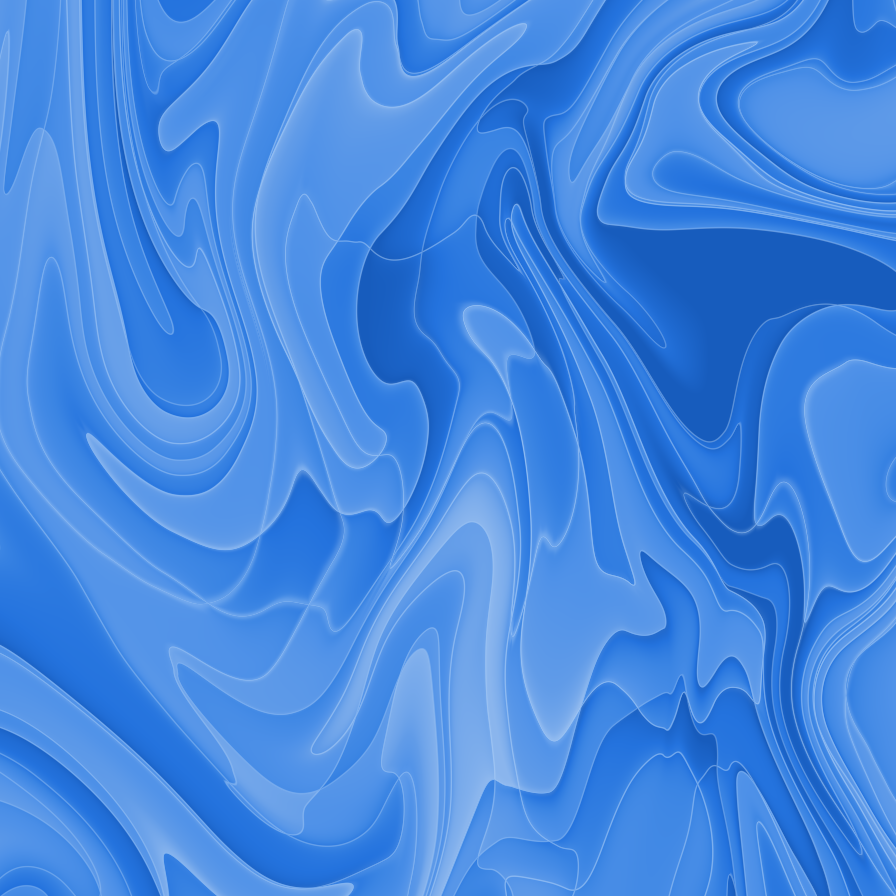
Reproduce this background procedurally as a WebGL 2 fragment shader.

```glsl
#version 300 es
precision highp float;
// Blue liquid marble: folded translucent bands edged with thin pale contour lines.

#define SWIRL 0.235             // strength of each folding step
#define FOLDS 10                // number of folding steps
#define FLOW vec2(1.1, 0.72)    // shape of the currents, longer upwards
#define GRAIN vec2(3.1, 1.5)    // band frequency, longer upwards
#define LEVELS vec2(7.5, 5.0)   // contour levels of the two layers
#define LINE_WIDTH 0.0007       // half width, in canvas heights
#define LINE_STRENGTH 0.72
#define HALO 0.006              // widest blur of a glowing line
#define CONTRAST 1.35
#define TONE_SHIFT -0.12
#define SEED vec2(17.3, 41.7)

uniform vec2 u_resolution;
out vec4 fragColor;

const vec3 DEEP  = vec3(0.09, 0.36, 0.74);
const vec3 ROYAL = vec3(0.14, 0.45, 0.87);
const vec3 BLUE  = vec3(0.23, 0.52, 0.89);
const vec3 AZURE = vec3(0.31, 0.57, 0.91);
const vec3 SKY   = vec3(0.38, 0.61, 0.91);
const vec3 MIST  = vec3(0.54, 0.71, 0.93);
const vec3 PALE  = vec3(0.69, 0.82, 0.97);

// Integer hash of a lattice cell, giving a vector in -1..1
vec2 hash2(vec2 cell) {
    uvec2 h = uvec2(ivec2(cell)) * 1664525u + 1013904223u;
    for (int i = 0; i < 2; i++) {
        h.x += h.y * 1664525u;
        h.y += h.x * 1664525u;
        h ^= h >> 16u;
    }
    return vec2(h & 0xffffu) / 32767.5 - 1.0;
}

// Gradient noise: value in x, derivative in yz
vec3 noiseD(vec2 p) {
    vec2 i = floor(p), f = p - i;
    vec2 u = f * f * f * (f * (f * 6.0 - 15.0) + 10.0);
    vec2 du = 30.0 * f * f * (f * (f - 2.0) + 1.0);
    vec2 ga = hash2(i), gb = hash2(i + vec2(1, 0));
    vec2 gc = hash2(i + vec2(0, 1)), gd = hash2(i + vec2(1, 1));
    float a = dot(ga, f), b = dot(gb, f - vec2(1, 0));
    float c = dot(gc, f - vec2(0, 1)), d = dot(gd, f - vec2(1, 1));
    float k = a - b - c + d;
    float value = a + u.x * (b - a) + u.y * (c - a) + u.x * u.y * k;
    vec2 slope = ga + u.x * (gb - ga) + u.y * (gc - ga) + u.x * u.y * (ga - gb - gc + gd)
               + du * (u.yx * k + vec2(b, c) - a);
    return vec3(value, slope);
}

// Repeated curl steps stretch and fold the plane like a stirred liquid
vec2 fold(vec2 p) {
    for (int i = 0; i < FOLDS; i++) {
        float freq = 1.5 + 0.2 * float(i);
        vec2 slope = FLOW * noiseD(p * FLOW * freq + SEED + 3.7 * float(i)).yz;
        p += SWIRL / freq * vec2(slope.y, -slope.x);
    }
    return p;
}

// Heights of both layers, one unit per contour
vec2 heights(vec2 q) {
    vec2 g = q * GRAIN;
    float detail = 0.2 * noiseD(g * 2.1 + 5.1).x;
    return LEVELS * (vec2(noiseD(g + 30.5).x, noiseD(g * 0.9 + 71.2).x) + detail);
}

// Tone of band k at position f (0..1), with a soft shadow and a soft glow at its rims
float bandTone(float k, float f) {
    f = clamp(f, 0.0, 1.0);
    float plain = fract(k * 0.618 + 0.31) - 0.5;
    float rim = fract(k * 0.383 + 0.2);
    return 1.6 * plain - 1.1 * rim * exp(-5.0 * f) + 0.9 * (1.0 - rim) * exp(-6.0 * (1.0 - f));
}

vec3 palette(float t) {
    vec3 c = mix(DEEP, ROYAL, clamp(t + 2.2, 0.0, 1.0));
    c = mix(c, BLUE, clamp((t + 1.2) / 0.7, 0.0, 1.0));
    c = mix(c, AZURE, clamp((t + 0.5) / 0.7, 0.0, 1.0));
    c = mix(c, SKY, clamp((t - 0.2) / 0.75, 0.0, 1.0));
    return mix(c, MIST, clamp((t - 0.95) / 0.85, 0.0, 1.0));
}

void main() {
    float px = 1.0 / u_resolution.y;
    vec2 p = gl_FragCoord.xy * px;
    vec2 q = fold(p);
    vec2 h = heights(q);
    vec2 hx = (heights(fold(p + vec2(px, 0))) - h) / px;
    vec2 hy = (heights(fold(p + vec2(0, px))) - h) / px;

    // Broad drift of tone, blurred highlights, and where the lines glow
    float tone = 2.1 * noiseD(q * 1.4 + 9.4).x;
    float sheen = smoothstep(0.24, 0.5, noiseD(q * vec2(5.0, 2.2) + 55.8).x);
    float glow = smoothstep(-0.15, 0.35, noiseD(q * 2.7 + 23.6).x);

    // Bands and contour lines of each layer
    float line = 0.0;
    for (int i = 0; i < 2; i++) {
        float steep = max(length(vec2(hx[i], hy[i])), 1.0);
        float fade = 1.0 - smoothstep(0.3, 0.8, steep * px);
        float k = floor(h[i] + 0.5);
        float e = h[i] - k;
        float dist = e / steep;
        float band = mix(bandTone(k - 1.0, e + 1.0), bandTone(k, e), smoothstep(-px, px, dist));
        tone += band * fade * (i == 0 ? 1.0 : 0.6);

        float core = 1.0 - smoothstep(LINE_WIDTH - 0.6 * px, LINE_WIDTH + 0.7 * px, abs(dist));
        float blur = min(0.04 / steep, HALO);
        float halo = glow * exp(-dist * dist / (blur * blur));
        float strength = 0.45 + 0.35 * fract(k * 0.73 + 0.4 * float(i)) + 0.2 * glow;
        line = max(line, fade * strength * max(core, 0.75 * halo));
    }

    vec3 color = palette(tone * CONTRAST + TONE_SHIFT + 1.3 * sheen);
    color = mix(color, PALE, LINE_STRENGTH * line);
    fragColor = vec4(color, 1.0);
}
```
